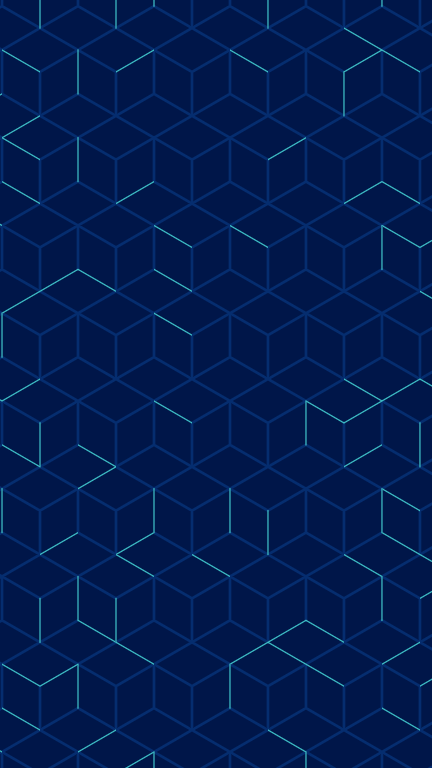
A Shadertoy shader for this pattern:

```glsl
// Navy isometric cube lattice of thin blue edges, some randomly lit in cyan.

const float COLUMNS = 11.37;        // column spacings across the canvas
const float RISE = 0.57735;         // height gained by a slanted edge per column
const vec2 ORIGIN = vec2(0.053, 1.316); // a cube apex, measured from the top left
const float BLUE_WIDTH = 0.070;
const float CYAN_WIDTH = 0.033;
const float LIT_SHARE = 0.20;

const vec3 NAVY = vec3(0.000, 0.088, 0.288);
const vec3 BLUE = vec3(0.020, 0.175, 0.435);
const vec3 CYAN = vec3(0.240, 0.740, 0.770);

float hash(vec2 p) {
    return fract(sin(dot(p, vec2(127.1, 311.7))) * 43758.5453);
}

// Antialiased coverage of a line at the given distance
float stroke(float dist, float width, float pixel) {
    return clamp((0.5 * width - dist) / pixel + 0.5, 0.0, 1.0);
}

// Adds one edge to the coverage: x holds plain blue, y holds lit cyan
vec2 addEdge(vec2 cover, float dist, vec2 id, float kind, float pixel) {
    bool lit = hash(id + kind * vec2(37.3, 17.9)) < LIT_SHARE;
    vec2 edge = lit ? vec2(0.0, stroke(dist, CYAN_WIDTH, pixel))
                    : vec2(stroke(dist, BLUE_WIDTH, pixel), 0.0);
    return max(cover, edge);
}

// Nearest edge of each kind; p.x counts columns, p.y counts rises downward
vec2 latticeCover(vec2 p, float pixel) {
    float strip = floor(p.x);
    float zigzag = abs(mod(p.x + 1.0, 2.0) - 1.0);
    vec2 cover = vec2(0.0);

    // Top and bottom edges of the cube walls, every two rises
    float wall = (p.y - zigzag) / 2.0;
    float wallRow = round(wall);
    cover = addEdge(cover, abs(wall - wallRow), vec2(strip, wallRow), 0.0, pixel);

    // Mirrored zigzag that closes the diamonds, every four rises
    float diamond = (p.y + zigzag) / 4.0;
    float diamondRow = round(diamond);
    cover = addEdge(cover, 2.0 * abs(diamond - diamondRow), vec2(strip, diamondRow), 1.0, pixel);

    // Upright edges, two rises long, staggered on odd columns
    float column = round(p.x);
    float upright = p.y - mod(column, 2.0) + 1.0;
    float overshoot = max(abs(mod(upright, 4.0) - 2.0) - 1.0, 0.0) * RISE;
    float uprightDist = length(vec2(p.x - column, overshoot));
    return addEdge(cover, uprightDist, vec2(column, floor(upright / 4.0)), 2.0, pixel);
}

void mainImage(out vec4 fragColor, in vec2 fragCoord) {
    float pixel = COLUMNS / iResolution.x;
    vec2 fromTopLeft = vec2(fragCoord.x, iResolution.y - fragCoord.y) * pixel;
    vec2 p = (fromTopLeft - ORIGIN) / vec2(1.0, RISE);

    vec2 cover = latticeCover(p, pixel);
    vec3 color = mix(NAVY, BLUE, cover.x);
    color = mix(color, CYAN, cover.y);
    fragColor = vec4(color, 1.0);
}
```
